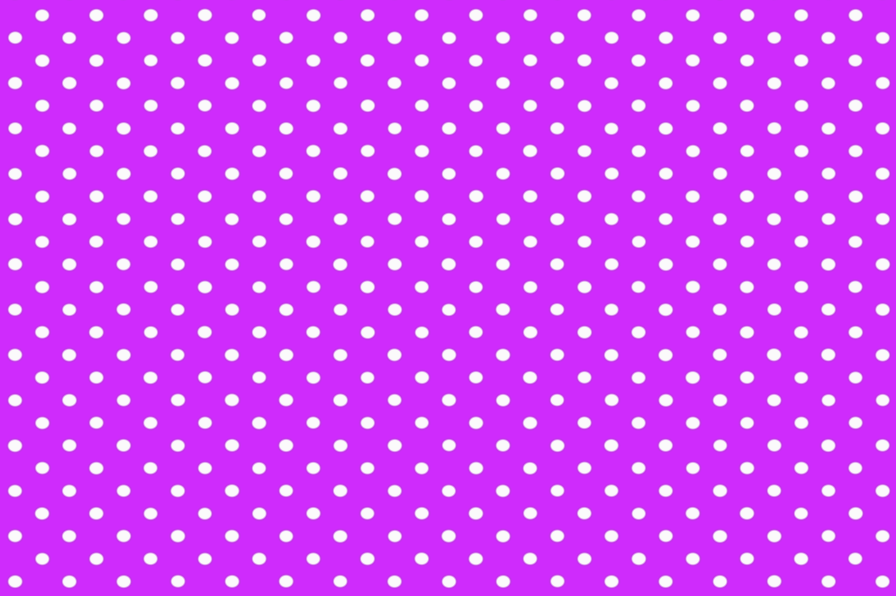
Reproduce this pattern procedurally as a WebGL 1 fragment shader.

```glsl
precision highp float;
// Small white oval polka dots in staggered rows on vivid violet.
uniform vec2 u_resolution;

#define PITCH vec2(0.06051, 0.0380)    // dot spacing and row spacing, canvas fractions
#define FIRST_DOT vec2(0.0169, 0.0245) // centre of the lower left dot
#define DOT_RADII vec2(0.0114, 0.0099) // in canvas heights
#define EDGE_SOFTNESS 0.0021
#define RIM_WIDTH 0.0027
#define CENTRE_JITTER 0.0007
#define SIZE_JITTER 0.05
#define GROUND_COLOR vec3(0.81, 0.17, 0.99)
#define RIM_COLOR vec3(0.75, 0.20, 0.90)
#define DOT_COLOR vec3(0.985, 0.98, 0.985)

float hash(vec2 p) {
  return fract(sin(dot(p, vec2(127.1, 311.7))) * 43758.5453);
}

// Approximate signed distance to an axis-aligned ellipse.
float ellipseDistance(vec2 p, vec2 radii) {
  float k = length(p / radii);
  float gradient = length(p / (radii * radii));
  return k * (k - 1.0) / max(gradient, 0.001);
}

void main() {
  vec2 uv = gl_FragCoord.xy / u_resolution;
  vec2 toHeights = vec2(u_resolution.x / u_resolution.y, 1.0);

  // Nearest dot; every other row is shifted by half a pitch.
  vec2 lattice = (uv - FIRST_DOT) / PITCH;
  float row = floor(lattice.y + 0.5);
  float stagger = 0.5 * mod(row, 2.0);
  float column = floor(lattice.x - stagger + 0.5);
  vec2 cell = vec2(column, row);
  vec2 offset = (lattice - vec2(column + stagger, row)) * PITCH * toHeights;

  // Slight variation in position and size.
  vec2 wobble = vec2(hash(cell + 3.7), hash(cell + 19.3)) - 0.5;
  float scale = 1.0 + SIZE_JITTER * (hash(cell + 41.9) - 0.5);
  float d = ellipseDistance(offset - CENTRE_JITTER * wobble, DOT_RADII * scale);

  // Thin darker rim beneath a soft-edged dot.
  float soft = max(EDGE_SOFTNESS, 0.7 / u_resolution.y);
  float rim = 1.0 - smoothstep(-soft, soft, d - RIM_WIDTH);
  float fill = 1.0 - smoothstep(-soft, soft, d);
  vec3 color = mix(GROUND_COLOR, RIM_COLOR, rim);
  color = mix(color, DOT_COLOR, fill);
  gl_FragColor = vec4(color, 1.0);
}
```
